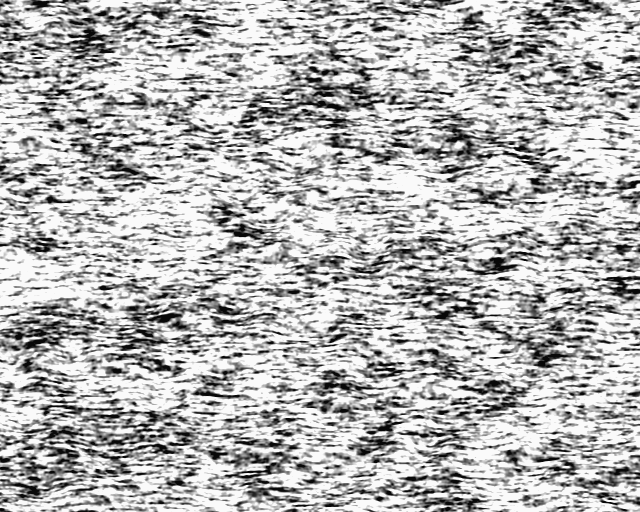
Give the GLSL for this texture, as a WebGL 1 fragment shader.

```glsl
precision highp float;
// Dense grey streak grain: short, ragged horizontal dashes on near-white.
// Layers of row noise, each row shifted at random, are bent by a slow warp,
// lightened or darkened in soft patches, then clipped by a tone line.

uniform vec2 u_resolution;

// Cells per canvas height, as (across, up)
const vec2 LONG_CELLS = vec2(40.0, 225.0);
const vec2 SHORT_CELLS = vec2(96.0, 235.0);
const vec2 GRAIN_CELLS = vec2(190.0, 260.0);
const vec2 PATCH_CELLS = vec2(13.0, 21.0);
const vec2 WARP_CELLS = vec2(17.0, 23.0);

// Layer weights; their squares add up to one
const float LONG_WEIGHT = 0.70;
const float SHORT_WEIGHT = 0.55;
const float GRAIN_WEIGHT = 0.28;
const float PATCH_WEIGHT = 0.36;

const float WARP_HEIGHT = 0.012;
const float NOISE_DEVIATION = 0.2146;  // spread of one noise layer

// Tone line: grey = middle + contrast * normalised noise
const float TONE_MIDDLE = 0.79;
const float TONE_CONTRAST = 0.40;
const float DARKEST = 0.03;
const float LIGHTEST = 0.98;

float hash(vec2 cell) {
  vec3 q = fract(vec3(cell.xyx) * 0.1031);
  q += dot(q, q.yzx + 33.33);
  return fract((q.x + q.y) * q.z);
}

// Smooth noise along one row, with a random start for each row
float rowValue(float x, float row, float seed) {
  x += 37.0 * hash(vec2(row, seed + 7.0));
  float cell = floor(x);
  float blend = smoothstep(0.0, 1.0, x - cell);
  float left = hash(vec2(cell + seed, row));
  float right = hash(vec2(cell + 1.0 + seed, row));
  return mix(left, right, blend);
}

// Centred noise, blended between staggered rows
float rowNoise(vec2 p, float seed) {
  float row = floor(p.y);
  float blend = smoothstep(0.0, 1.0, p.y - row);
  float lower = rowValue(p.x, row, seed);
  float upper = rowValue(p.x, row + 1.0, seed);
  return mix(lower, upper, blend) - 0.5;
}

void main() {
  vec2 p = gl_FragCoord.xy / u_resolution.y + 1.0;

  // Bend the rows so that the dashes tilt a little
  vec2 bent = p;
  bent.y += WARP_HEIGHT * rowNoise(p * WARP_CELLS, 11.0);

  // Streaks, specks and broad patches
  float streaks = LONG_WEIGHT * rowNoise(bent * LONG_CELLS, 101.0);
  streaks += SHORT_WEIGHT * rowNoise(bent * SHORT_CELLS, 223.0);
  streaks += GRAIN_WEIGHT * rowNoise(bent * GRAIN_CELLS, 347.0);
  float patches = PATCH_WEIGHT * rowNoise(p * PATCH_CELLS, 59.0);

  // Tone
  float level = (streaks + patches) / NOISE_DEVIATION;
  float grey = clamp(TONE_MIDDLE + TONE_CONTRAST * level, DARKEST, LIGHTEST);
  gl_FragColor = vec4(vec3(grey), 1.0);
}
```
